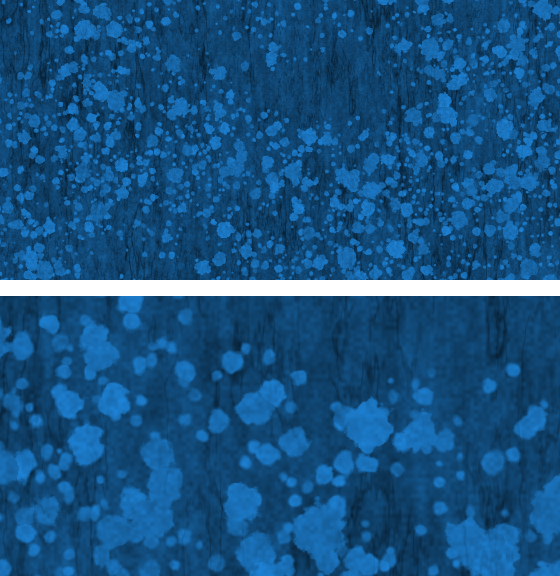
Top: the whole. Bottom: its middle third, enlarged.
Give the GLSL for this texture, as a Shadertoy shader.

```glsl
const vec3 BLUE = vec3(0.138, 0.61, 1.0);
const float BARK_LEVEL = 0.455;
const float LICHEN_LEVEL = 0.72;

float hash(vec2 p) {
    return fract(sin(dot(p, vec2(127.1, 311.7))) * 43758.5453);
}

float noise(vec2 p) {
    vec2 i = floor(p);
    vec2 f = fract(p);
    f = f * f * (3.0 - 2.0 * f);
    float low = mix(hash(i), hash(i + vec2(1, 0)), f.x);
    float high = mix(hash(i + vec2(0, 1)), hash(i + vec2(1, 1)), f.x);
    return mix(low, high, f.y);
}

float fbm(vec2 p) {
    float sum = 0.0;
    float amplitude = 0.5;
    for (int i = 0; i < 4; i++) {
        sum += amplitude * noise(p);
        p = p * 2.03 + 17.3;
        amplitude *= 0.5;
    }
    return sum / 0.9375;
}

// Likelihood of lichen, gathered in loose horizontal groups
float colonyDensity(vec2 p) {
    return smoothstep(0.32, 0.7, fbm(p * vec2(3.2, 5.0) + 4.7));
}

// Thin, broken, mostly vertical lines
float cracks(vec2 p, vec2 scale, float width) {
    float ridge = abs(2.0 * fbm(p * scale) - 1.0);
    float broken = smoothstep(0.4, 0.65, noise(p * scale * 0.6 + 31.0));
    return (1.0 - smoothstep(0.0, width, ridge)) * broken;
}

// One layer of ragged round spots: x is coverage, y is brightness offset
vec2 lichenLayer(vec2 p, float scale, float share, float seed) {
    vec2 q = p * scale;
    vec2 cell = floor(q);
    vec2 result = vec2(0.0);
    float ragged = 0.30 * (fbm(p * 75.0 + seed) - 0.5)
                 + 0.0022 * scale * (noise(p * 150.0 + seed) - 0.5);
    float soft = 0.0028 * scale;
    for (int y = -1; y <= 1; y++) {
        for (int x = -1; x <= 1; x++) {
            vec2 id = cell + vec2(x, y);
            vec2 key = id + seed;
            vec2 center = id + vec2(hash(key + 1.3), hash(key + 5.9));
            float chance = share * (0.12 + 1.5 * colonyDensity(center / scale));
            if (hash(key + 9.1) > chance) continue;
            float radius = mix(0.2, 0.47, hash(key + 13.7));
            vec2 d = (q - center) * vec2(1.0, mix(0.8, 1.15, hash(key + 21.1)));
            float edge = length(d) + ragged - radius;
            float cover = 1.0 - smoothstep(-soft, soft, edge);
            if (cover > result.x) {
                result = vec2(cover, 0.15 * (hash(key + 27.7) - 0.5));
            }
        }
    }
    return result;
}

float barkValue(vec2 p) {
    vec2 bent = p + vec2(0.025 * (fbm(p * vec2(9.0, 6.0)) - 0.5), 0.0);
    float streaks = fbm(bent * vec2(55.0, 9.0)) - 0.5;
    float mottle = fbm(p * vec2(65.0, 38.0) + 8.0) - 0.5;
    float broad = fbm(p * vec2(7.0, 3.0) + 2.0) - 0.5;
    float value = BARK_LEVEL + 0.17 * streaks + 0.17 * mottle + 0.12 * broad;
    value -= 0.13 * cracks(bent, vec2(32.0, 6.0), 0.17);
    return value - 0.09 * cracks(bent + 3.1, vec2(60.0, 14.0), 0.2);
}

void mainImage(out vec4 fragColor, in vec2 fragCoord) {
    vec2 p = fragCoord / iResolution.y;
    float value = barkValue(p);

    // Lichen from small flecks up to wide patches
    float scale = 56.0;
    float share = 0.16;
    for (int i = 0; i < 4; i++) {
        vec2 lichen = lichenLayer(p, scale, share, 41.0 * float(i));
        float surface = LICHEN_LEVEL + lichen.y
                      + 0.16 * (fbm(p * 85.0 + 6.0) - 0.5);
        value = mix(value, surface, 0.95 * lichen.x);
        scale *= 0.62;
        share *= 1.15;
    }

    // Fissures and fine grain run over everything
    value -= 0.07 * cracks(p + 7.7, vec2(45.0, 13.0), 0.14);
    value += 0.10 * (noise(p * 210.0) - 0.5);
    value = clamp(value, 0.22, 0.88);

    fragColor = vec4(BLUE * value, 1.0);
}
```
